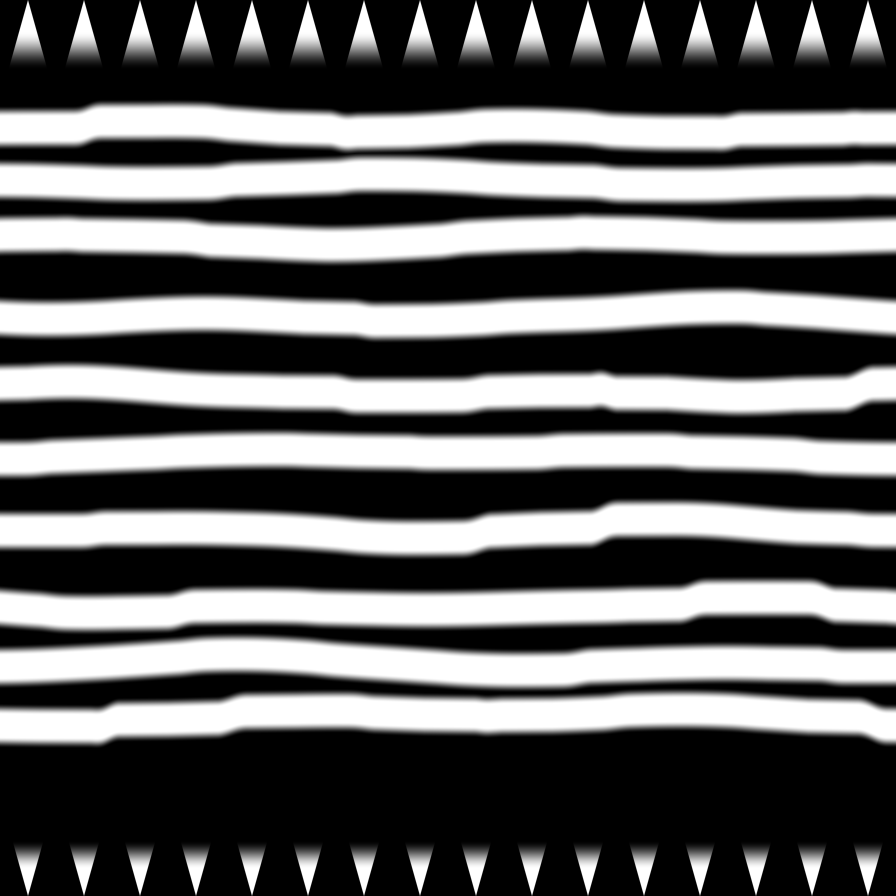
This pattern is drawn by a WebGL 1 fragment shader. Its source:

```glsl
precision highp float;

uniform vec2 u_resolution;

#define TEETH 16.0
#define TOOTH_SLOPE 0.28
#define STRIPES 10
#define FIRST_STRIPE 0.857
#define STRIPE_GAP 0.0729
#define HALF_WIDTH 0.0188
#define EDGE_BLUR 0.0062
#define DRIFT 0.034
#define DRIFT_CELLS 3.0
#define KINKS 7.0

const float TAU = 6.2831853;

float hash(vec2 p) {
    return fract(sin(dot(p, vec2(12.9898, 78.233))) * 43758.5453);
}

// One-dimensional gradient noise that wraps after DRIFT_CELLS cells
float driftNoise(float x, float seed) {
    float cell = floor(x);
    float f = x - cell;
    float g0 = hash(vec2(mod(cell, DRIFT_CELLS), seed)) * 2.0 - 1.0;
    float g1 = hash(vec2(mod(cell + 1.0, DRIFT_CELLS), seed)) * 2.0 - 1.0;
    float ease = f * f * f * (f * (f * 6.0 - 15.0) + 10.0);
    return mix(g0 * f, g1 * (f - 1.0), ease);
}

// Compresses some stretches of x into short ramps, giving small kinks
float kinkedX(float x, float seed) {
    float t = x * KINKS + hash(vec2(seed, 3.7)) * KINKS;
    float cell = floor(t);
    float f = t - cell;
    float strength = hash(vec2(mod(cell, KINKS), seed + 31.0));
    float ramp = smoothstep(0.38, 0.62, f);
    return (cell + mix(f, ramp, strength * strength)) / KINKS;
}

// Resting height of a stripe: even spacing plus a slow irregularity
float restHeight(float row) {
    float a = TAU * row / float(STRIPES - 1);
    float shift = 0.018 * sin(a) + 0.0065 * sin(2.0 * a) - 0.0043 * sin(3.0 * a);
    return FIRST_STRIPE - row * STRIPE_GAP + shift;
}

float stripes(vec2 uv) {
    float ink = 0.0;
    for (int i = 0; i < STRIPES; i++) {
        float row = float(i);
        float x = kinkedX(uv.x, row + 1.0) * DRIFT_CELLS;
        float centre = restHeight(row) + DRIFT * driftNoise(x, row + 11.0);
        float d = abs(uv.y - centre) - HALF_WIDTH;
        ink = max(ink, 1.0 - smoothstep(-EDGE_BLUR, EDGE_BLUR, d));
    }
    return ink;
}

// Wedges with their points on the seam, fading out at the wide end
float teeth(vec2 uv, float pixel) {
    float depth = min(uv.y, 1.0 - uv.y);
    float side = abs(fract(uv.x * TEETH) - 0.5) / TEETH;
    float wedge = 1.0 - smoothstep(-pixel, pixel, side - depth * TOOTH_SLOPE);
    vec2 fade = uv.y > 0.5 ? vec2(0.035, 0.078) : vec2(0.030, 0.062);
    return wedge * (1.0 - smoothstep(fade.x, fade.y, depth));
}

void main() {
    vec2 uv = gl_FragCoord.xy / u_resolution;
    float pixel = 0.75 / u_resolution.x;
    float ink = max(stripes(uv), teeth(uv, pixel));
    gl_FragColor = vec4(vec3(ink), 1.0);
}
```
